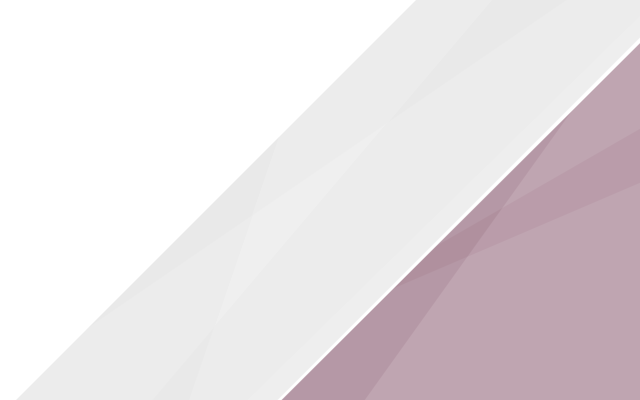
Write a Shadertoy shader that draws this background.

```glsl
// Diagonal split background: white corner, pale grey band, white seam, mauve corner.
// Straight lines cut the plane; the anti-aliased sides of those lines are combined
// into faint overlapping facets. Units are canvas heights, origin at lower left.

// Coverage of the half plane to the left of the line running from a to b
float leftOf(vec2 p, vec2 a, vec2 b) {
    vec2 d = normalize(b - a);
    float dist = d.x * (p.y - a.y) - d.y * (p.x - a.x);
    float soft = 0.75 / iResolution.y;
    return smoothstep(-soft, soft, dist);
}

// Grey band: three crossing lines tint the cells of odd parity
vec3 greyBand(vec2 p) {
    float shallow = leftOf(p, vec2(0.233, 0.189), vec2(1.417, 1.0));
    float middle = leftOf(p, vec2(0.381, 0.0), vec2(1.229, 1.0));
    float steep = leftOf(p, vec2(0.473, 0.0), vec2(0.698, 0.657));
    float odd = 0.5 - 0.5 * (1.0 - 2.0 * shallow) * (1.0 - 2.0 * middle) * (1.0 - 2.0 * steep);
    float tint = mix(-0.011, 0.010, middle * (1.0 - steep));
    float sliver = 1.0 - leftOf(p, vec2(0.619, 0.0), vec2(1.6, 0.96));
    return vec3(0.926 + odd * tint + 0.008 * sliver);
}

// Mauve corner: a tall triangle and a wedge, each darkening what lies below
vec3 mauveCorner(vec2 p) {
    float triangle = leftOf(p, vec2(0.912, 0.0), vec2(1.427, 0.719));
    float wedge = leftOf(p, vec2(0.979, 0.277), vec2(1.6, 0.543))
        * (1.0 - leftOf(p, vec2(1.094, 0.387), vec2(1.6, 0.678)));
    vec3 color = vec3(0.75, 0.647, 0.695);
    color *= mix(vec3(1.0), vec3(0.948, 0.922, 0.934), triangle);
    return color * mix(vec3(1.0), vec3(0.970, 0.948, 0.957), wedge);
}

void mainImage(out vec4 fragColor, in vec2 fragCoord) {
    vec2 p = fragCoord / iResolution.y;

    // Diagonal boundaries of the band, the seam and the corner
    float bandStart = 1.0 - leftOf(p, vec2(0.040, 0.0), vec2(1.040, 1.0));
    float seamStart = 1.0 - leftOf(p, vec2(0.694, 0.0), vec2(1.6, 0.906));
    float cornerStart = 1.0 - leftOf(p, vec2(0.704, 0.0), vec2(1.6, 0.892));

    vec3 white = vec3(1.0);
    vec3 color = mix(white, greyBand(p), bandStart);
    color = mix(color, white, seamStart);
    color = mix(color, mauveCorner(p), cornerStart);
    fragColor = vec4(color, 1.0);
}
```
